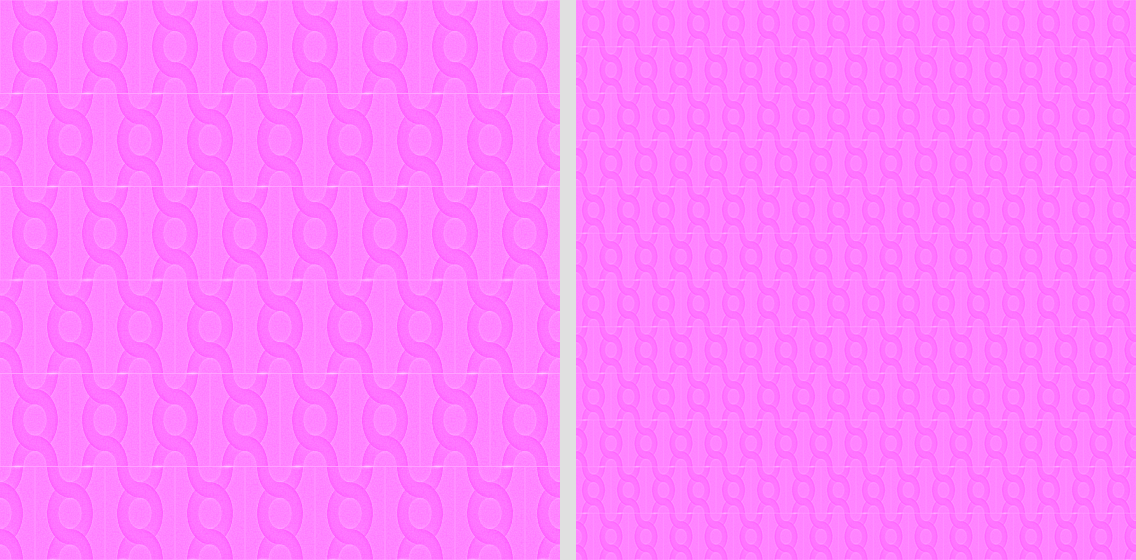
Left, the tile; right, the same tile 2 across and 2 down.
A three.js fragment shader for this pattern:

```glsl
// Pink embossed twisted-rope tiles: 8 columns by 6 rows, alternate rows shifted half a tile.
varying vec2 vUv;

vec2 hash2(vec2 p) {
  return fract(sin(vec2(dot(p, vec2(12.99, 78.23)), dot(p, vec2(39.35, 11.14)))) * 4375.85);
}

// Distance to the nearest scattered point, wrapping after n cells.
float cellular(vec2 p, float n) {
  vec2 cell = floor(p);
  float nearest = 2.0;
  for (int j = -1; j <= 1; j++) {
    for (int i = -1; i <= 1; i++) {
      vec2 neighbour = cell + vec2(float(i), float(j));
      vec2 point = neighbour + hash2(mod(neighbour, n));
      nearest = min(nearest, length(point - p));
    }
  }
  return nearest;
}

// Signed offset from the middle of an oval ring; lengths are in tile widths.
float ringOffset(vec2 p) {
  return length(p * vec2(1.0, 0.735)) - 0.245;
}

// Lay one raised strand over the shade below it: pale rim outside, dark outer edge inside.
float layStrand(float below, float offset, float tone, float x) {
  float edge = abs(offset) - 0.081;
  float outer = mix(0.5, smoothstep(-0.08, 0.08, offset), smoothstep(0.0, 0.14, abs(x)));
  float outside = below + 0.085 * exp(-max(edge, 0.0) * 70.0);
  float inside = tone - 0.115 * outer * exp(min(edge, 0.0) * 38.0);
  return mix(outside, inside, 1.0 - smoothstep(-0.007, 0.007, edge));
}

void main() {
  // Staggered tile coordinates
  float row = floor(vUv.y * 6.0);
  float x = fract(vUv.x * 8.0 + 0.5 * (1.0 - mod(row, 2.0))) - 0.5;
  float tileY = fract(vUv.y * 6.0);

  // Each half tile holds one crossing between a lower and an upper ring
  float spacing = 2.0 / 3.0;
  float y = fract(tileY * 2.0) * spacing;
  float lower = ringOffset(vec2(x, y));
  float upper = ringOffset(vec2(x, y - spacing));
  float front = x < 0.0 ? upper : lower;
  float back = x < 0.0 ? lower : upper;
  float climb = x < 0.0 ? y : spacing - y;

  // Ground, then the strand passing behind, then the one in front
  float green = 0.512;
  green = layStrand(green, back, mix(0.46, 0.485, smoothstep(0.04, 0.32, climb)), x);
  green = layStrand(green, front, 0.46, x);

  // Fine grain and a few larger specks
  green += 0.075 * (0.48 - cellular(vUv * 320.0, 320.0));
  float speck = cellular(vUv * 80.0, 80.0);
  green += 0.03 * (1.0 - smoothstep(0.03, 0.12, speck));

  // Hairline joints with a faint shadow beside them
  float sideJoint = 0.5 - abs(x);
  float rowJoint = min(tileY, 1.0 - tileY) * 4.0 / 3.0;
  float joint = min(sideJoint, rowJoint);
  green -= 0.015 * exp(-joint * 60.0);
  green = mix(green, 0.61, 1.0 - smoothstep(0.002, 0.012, sideJoint));
  green = mix(green, 0.63, 1.0 - smoothstep(0.002, 0.012, rowJoint));

  // Bright glint where the rear strand meets a row joint
  float glintX = (x + (tileY < 0.5 ? 0.245 : -0.245)) / 0.08;
  float glintY = rowJoint / 0.024;
  green += 0.16 * exp(-glintX * glintX - glintY * glintY);

  gl_FragColor = vec4(1.0, clamp(green, 0.0, 1.0), 1.0, 1.0);
}
```
